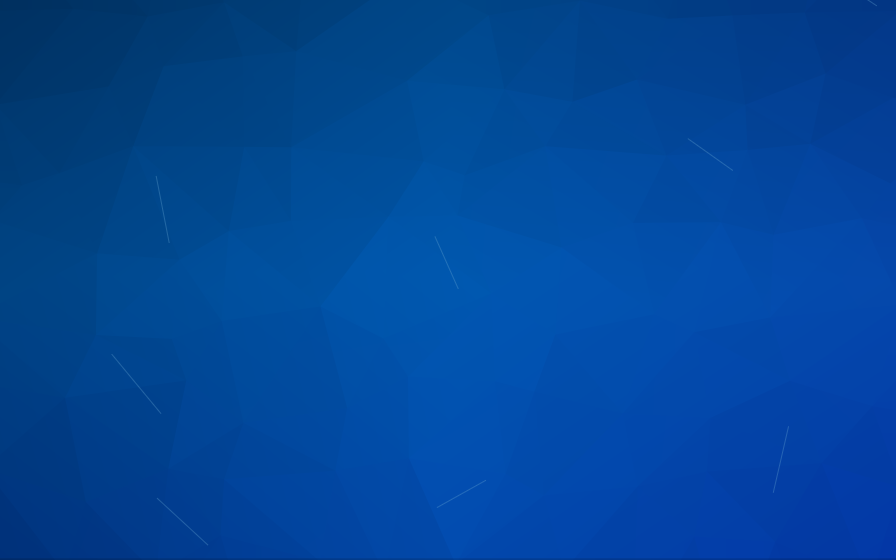
This background is drawn by a WebGL 2 fragment shader. Its source:

```glsl
#version 300 es
precision highp float;

uniform vec2 u_resolution;
out vec4 fragColor;

const float ROWS = 7.0;         // mesh cells per canvas height
const float JITTER = 0.75;      // vertex scatter inside a cell
const float FACET_TONE = 0.035; // brightness spread between facets
const float FACET_SLOPE = 0.45; // share of the glow kept inside a facet
const float STREAK_WIDTH = 0.0016;
const vec3 STREAK_COLOR = vec3(0.40, 0.65, 0.82);

// Streak end points in units of canvas height
const vec4 STREAKS[8] = vec4[8](
  vec4(0.279, 0.685, 0.302, 0.567), vec4(1.229, 0.752, 1.308, 0.696),
  vec4(0.777, 0.577, 0.818, 0.485), vec4(0.200, 0.367, 0.287, 0.262),
  vec4(0.281, 0.110, 0.371, 0.027), vec4(0.781, 0.094, 0.867, 0.142),
  vec4(1.408, 0.238, 1.381, 0.121), vec4(1.550, 1.000, 1.565, 0.990));

float hash(vec2 p) {
  return fract(sin(dot(p, vec2(127.1, 311.7))) * 43758.5453);
}

vec2 meshVertex(vec2 id) {
  return id + JITTER * (vec2(hash(id), hash(id + 57.3)) - 0.5);
}

// Straight ramps through a, b, c at t = 0, 0.5, 1
vec3 ramp(vec3 a, vec3 b, vec3 c, float t) {
  return mix(mix(a, b, min(2.0 * t, 1.0)), c, max(2.0 * t - 1.0, 0.0));
}

// Blue glow across the canvas
vec3 glow(vec2 uv) {
  vec2 t = clamp(uv, 0.0, 1.0);
  vec3 bottom = ramp(vec3(0.00, 0.19, 0.48), vec3(0.01, 0.285, 0.675), vec3(0.01, 0.21, 0.64), t.x);
  vec3 middle = ramp(vec3(0.00, 0.265, 0.515), vec3(0.00, 0.35, 0.70), vec3(0.02, 0.28, 0.67), t.x);
  vec3 top = ramp(vec3(0.00, 0.185, 0.37), vec3(0.00, 0.275, 0.53), vec3(0.01, 0.21, 0.52), t.x);
  return ramp(bottom, middle, top, t.y);
}

// Signed distance to the line ab, positive on its left
float edgeSide(vec2 p, vec2 a, vec2 b) {
  vec2 d = normalize(b - a);
  return d.x * (p.y - a.y) - d.y * (p.x - a.x);
}

// Facet color in rgb, weighted by its smooth coverage in alpha
vec4 facet(vec2 p, vec2 a, vec2 b, vec2 c, float aspect, float pixel) {
  float inside = min(edgeSide(p, a, b), min(edgeSide(p, b, c), edgeSide(p, c, a)));
  float coverage = clamp(0.5 + inside / pixel, 0.0, 1.0);
  vec2 center = (a + b + c) / 3.0;
  vec2 samplePos = mix(center, p, FACET_SLOPE) / ROWS;
  float tone = 1.0 + FACET_TONE * (hash(floor(center * 64.0)) - 0.5);
  return vec4(glow(samplePos / vec2(aspect, 1.0)) * tone, 1.0) * coverage;
}

// Each cell is cut along its shorter diagonal
vec4 cellFacets(vec2 p, vec2 id, float aspect, float pixel) {
  vec2 a = meshVertex(id);
  vec2 b = meshVertex(id + vec2(1.0, 0.0));
  vec2 c = meshVertex(id + vec2(1.0, 1.0));
  vec2 d = meshVertex(id + vec2(0.0, 1.0));
  if (distance(a, c) < distance(b, d)) {
    return facet(p, a, b, c, aspect, pixel) + facet(p, a, c, d, aspect, pixel);
  }
  return facet(p, a, b, d, aspect, pixel) + facet(p, b, c, d, aspect, pixel);
}

float segmentDistance(vec2 p, vec2 a, vec2 b) {
  vec2 ab = b - a;
  float t = clamp(dot(p - a, ab) / dot(ab, ab), 0.0, 1.0);
  return length(p - a - ab * t);
}

// Coverage of a line that fades when thinner than a pixel
float hairline(float dist, float width, float pixel) {
  float drawn = max(width, pixel);
  return clamp(0.5 + (0.5 * drawn - dist) / pixel, 0.0, 1.0) * width / drawn;
}

void main() {
  vec2 p = gl_FragCoord.xy / u_resolution.y;
  float aspect = u_resolution.x / u_resolution.y;
  float pixel = 1.0 / u_resolution.y;

  // Low-poly mesh, with the bare glow as a faint base
  vec2 meshPos = p * ROWS;
  vec4 mesh = vec4(glow(p / vec2(aspect, 1.0)), 1.0) * 0.001;
  for (int y = -1; y <= 1; y++) {
    for (int x = -1; x <= 1; x++) {
      vec2 id = floor(meshPos) + vec2(x, y);
      mesh += cellFacets(meshPos, id, aspect, pixel * ROWS);
    }
  }
  vec3 color = mesh.rgb / mesh.a;

  // Thin pale streaks
  for (int i = 0; i < 8; i++) {
    float dist = segmentDistance(p, STREAKS[i].xy, STREAKS[i].zw);
    color = mix(color, STREAK_COLOR, 0.38 * hairline(dist, STREAK_WIDTH, pixel));
  }

  // Dark rim along the bottom
  color *= 1.0 - 0.14 * (1.0 - smoothstep(0.002, 0.002 + pixel, p.y));

  fragColor = vec4(clamp(color, 0.0, 1.0), 1.0);
}
```
